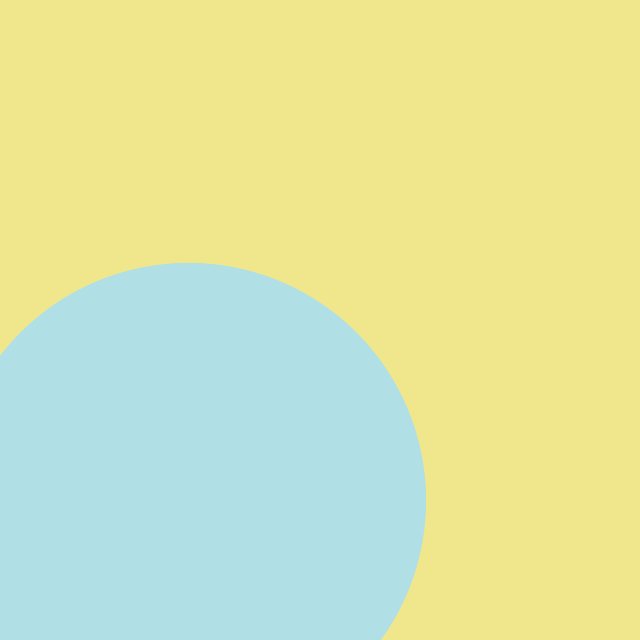
Write a WebGL 1 fragment shader that draws this background.

```glsl
precision highp float;

uniform vec2 u_resolution;

#define BACKDROP_COLOR vec3(0.9412, 0.9020, 0.5490)
#define DISC_COLOR vec3(0.6902, 0.8784, 0.9020)
#define DISC_CENTER vec2(0.2945, 0.2180)
#define DISC_RADIUS 0.3713

// Signed distance to a circle, negative inside
float circleDistance(vec2 point, vec2 center, float radius) {
    return length(point - center) - radius;
}

void main() {
    float canvasSize = min(u_resolution.x, u_resolution.y);
    vec2 point = gl_FragCoord.xy / canvasSize;
    float halfPixel = 0.5 / canvasSize;

    // Flat disc with an edge one pixel wide
    float edge = circleDistance(point, DISC_CENTER, DISC_RADIUS);
    float coverage = 1.0 - smoothstep(-halfPixel, halfPixel, edge);

    gl_FragColor = vec4(mix(BACKDROP_COLOR, DISC_COLOR, coverage), 1.0);
}
```
